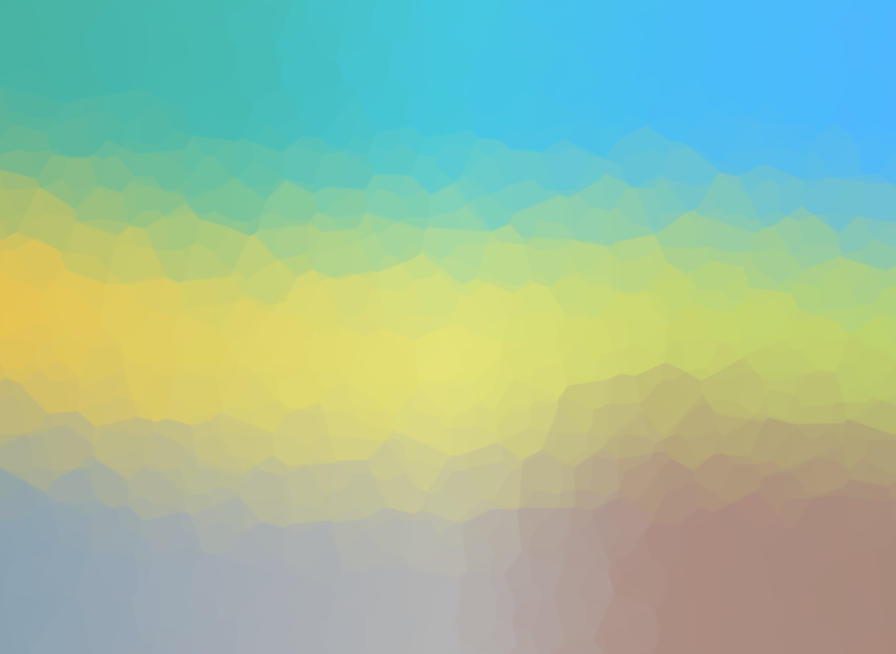
Write a Shadertoy shader that draws this background.

```glsl
#define COARSE_CELLS 14.0
#define FINE_CELLS 21.0
#define FINE_SHARE 0.4
#define JITTER 0.9
#define EDGE_SHARPNESS 45.0
#define HEIGHT_NOISE 0.02
#define SKY_BLEND 0.18
#define GROUND_BLEND 0.17

// Sine-free hash: two values in 0..1 per lattice point
vec2 hash22(vec2 p) {
    vec3 q = fract(p.xyx * vec3(0.1031, 0.1030, 0.0973));
    q += dot(q, q.yzx + 33.33);
    return fract((q.xx + q.yz) * q.zy);
}

// Five evenly spaced stops from left to right
vec3 stops(vec3 a, vec3 b, vec3 c, vec3 d, vec3 e, float x) {
    float t = clamp(x, 0.0, 1.0) * 4.0;
    vec3 color = mix(a, b, clamp(t, 0.0, 1.0));
    color = mix(color, c, clamp(t - 1.0, 0.0, 1.0));
    color = mix(color, d, clamp(t - 2.0, 0.0, 1.0));
    return mix(color, e, clamp(t - 3.0, 0.0, 1.0));
}

// Smooth field: cool sky, warm glow and muted ground
vec3 field(vec2 uv) {
    vec3 sky = stops(vec3(0.285, 0.700, 0.640), vec3(0.280, 0.735, 0.700),
                     vec3(0.272, 0.785, 0.875), vec3(0.285, 0.745, 0.965),
                     vec3(0.305, 0.722, 0.995), uv.x);
    vec3 glow = stops(vec3(0.900, 0.768, 0.325), vec3(0.872, 0.828, 0.405),
                      vec3(0.895, 0.890, 0.472), vec3(0.796, 0.845, 0.430),
                      vec3(0.752, 0.832, 0.422), uv.x);
    vec3 ground = stops(vec3(0.543, 0.636, 0.695), vec3(0.645, 0.674, 0.708),
                        vec3(0.710, 0.706, 0.705), vec3(0.676, 0.552, 0.508),
                        vec3(0.660, 0.541, 0.490), uv.x);

    // Heights of the lower (x) and upper (y) transitions
    vec2 level = stops(vec3(0.345, 0.723, 0.0), vec3(0.286, 0.661, 0.0),
                       vec3(0.271, 0.664, 0.0), vec3(0.366, 0.679, 0.0),
                       vec3(0.336, 0.634, 0.0), uv.x).xy;
    vec3 color = mix(ground, glow,
        smoothstep(level.x - GROUND_BLEND, level.x + GROUND_BLEND, uv.y));
    return mix(color, sky,
        smoothstep(level.y - SKY_BLEND, level.y + SKY_BLEND, uv.y));
}

// Soft-edged Voronoi cells, each tinted by the field at its site
vec3 facets(vec2 uv, float cells, float seed) {
    vec2 scale = cells * vec2(iResolution.x / iResolution.y, 1.0);
    vec2 p = uv * scale;
    vec2 base = floor(p);
    vec3 sum = vec3(0.0);
    float total = 0.0;
    for (int j = -1; j <= 1; j++) {
        for (int i = -1; i <= 1; i++) {
            vec2 cell = base + vec2(i, j);
            vec2 rnd = hash22(cell + seed);
            vec2 site = cell + 0.5 + JITTER * (rnd - 0.5);
            vec2 offset = site - p;
            float weight = exp(-EDGE_SHARPNESS * dot(offset, offset));
            float lift = HEIGHT_NOISE * (hash22(cell + seed + 71.0).x - 0.5);
            sum += weight * field(site / scale + vec2(0.0, lift));
            total += weight;
        }
    }
    return sum / total;
}

void mainImage(out vec4 fragColor, in vec2 fragCoord) {
    vec2 uv = fragCoord / iResolution.xy;
    vec3 coarse = facets(uv, COARSE_CELLS, 17.0);
    vec3 fine = facets(uv, FINE_CELLS, 143.0);
    fragColor = vec4(mix(coarse, fine, FINE_SHARE), 1.0);
}
```
